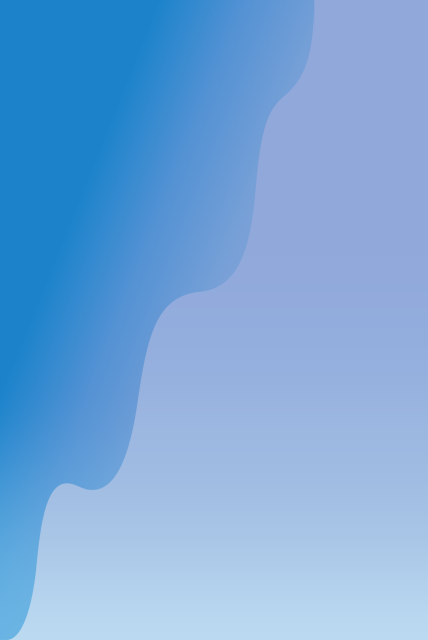
A WebGL 2 fragment shader for this background:

```glsl
#version 300 es
precision highp float;
// Layered blue backdrop: a wavy diagonal edge between two soft gradients.

uniform vec2 u_resolution;
out vec4 fragColor;

vec2 bezier(vec2 a, vec2 b, vec2 c, vec2 d, float t) {
    float s = 1.0 - t;
    return s * s * s * a + 3.0 * s * t * (s * b + t * c) + t * t * t * d;
}

// Approximate signed height above a curve whose x grows with t;
// contributes zero outside the span of the curve.
float above(vec2 p, vec2 a, vec2 b, vec2 c, vec2 d) {
    float x = clamp(p.x, 8.0, 375.99);
    if (x < a.x || x >= d.x) return 0.0;
    float lo = 0.0, hi = 1.0;
    for (int i = 0; i < 18; i++) {
        float mid = 0.5 * (lo + hi);
        if (bezier(a, b, c, d, mid).x < x) lo = mid;
        else hi = mid;
    }
    float t = 0.5 * (lo + hi), s = 1.0 - t;
    vec2 tangent = s * s * (b - a) + 2.0 * s * t * (c - b) + t * t * (d - c);
    return (bezier(a, b, c, d, t).y - p.y) * tangent.x / length(tangent);
}

// Signed distance to the wavy edge, positive on the upper left.
float waveEdge(vec2 p) {
    float d = above(p, vec2(8, 768), vec2(29, 767), vec2(40, 720), vec2(44, 675));
    d += above(p, vec2(44, 675), vec2(49, 625), vec2(56, 580), vec2(80, 580));
    d += above(p, vec2(80, 580), vec2(91, 580), vec2(98, 588), vec2(110, 588));
    d += above(p, vec2(110, 588), vec2(143, 588), vec2(157, 535), vec2(165, 480));
    d += above(p, vec2(165, 480), vec2(177, 395), vec2(190, 355), vec2(240, 350));
    d += above(p, vec2(240, 350), vec2(285, 345), vec2(300, 300), vec2(306, 225));
    d += above(p, vec2(306, 225), vec2(312, 155), vec2(320, 133), vec2(338, 117));
    d += above(p, vec2(338, 117), vec2(367, 93), vec2(375, 65), vec2(376, -2));
    return min(d, 376.0 - p.x);
}

// Lavender fading to pale sky blue at the bottom.
vec3 paleGradient(float v) {
    vec3 color = mix(vec3(0.745, 0.868, 0.95), vec3(0.63, 0.737, 0.885), smoothstep(-0.06, 0.28, v));
    color = mix(color, vec3(0.575, 0.678, 0.867), smoothstep(0.22, 0.50, v));
    return mix(color, vec3(0.565, 0.658, 0.855), smoothstep(0.45, 0.65, v));
}

// Deep blue fading across a slanted line, lighter near the bottom.
vec3 deepGradient(vec2 p, float v) {
    float slant = p.x + 0.4 * p.y - 195.0;
    vec3 color = mix(vec3(0.11, 0.515, 0.797), vec3(0.33, 0.573, 0.83), clamp((slant + 5.0) / 105.0, 0.0, 1.0));
    color = mix(color, vec3(0.478, 0.631, 0.843), clamp((slant - 100.0) / 110.0, 0.0, 1.0));
    return mix(color, vec3(0.43, 0.745, 0.91), 0.75 * (1.0 - smoothstep(0.0, 0.4, v)));
}

void main() {
    vec2 uv = gl_FragCoord.xy / u_resolution;
    // Design space: 512 by 768 units, y pointing down.
    vec2 p = vec2(uv.x, 1.0 - uv.y) * vec2(512, 768);
    float pixel = 768.0 / u_resolution.y;
    float cover = smoothstep(-0.7 * pixel, 0.7 * pixel, waveEdge(p));
    fragColor = vec4(mix(paleGradient(uv.y), deepGradient(p, uv.y), cover), 1.0);
}
```
